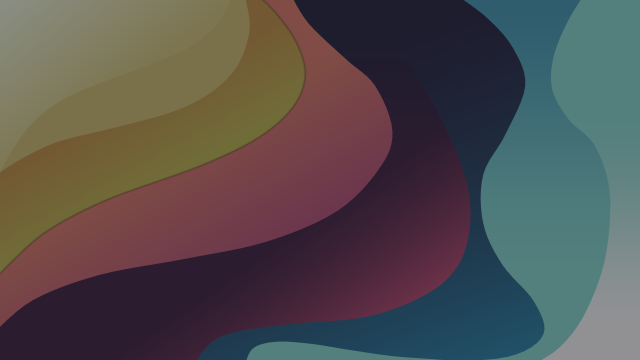
Give the GLSL for this background, as a Shadertoy shader.

```glsl
// Stacked flowing waves in muted cream, olive, coral, plum, navy and teal.
// Each layer is bounded by an open Catmull-Rom curve; a ray-crossing test and
// the distance to the curve give a smooth mask, filled with a linear gradient.

const vec2 CANVAS = vec2(16.0, 9.0);   // design units, origin at lower left
const int KNOTS = 12;                  // control points per curve
const int STEPS = 6;                   // straight pieces per curve span
const float RIM_WIDTH = 0.025;         // dark rim of the olive layer
const float RIM_DEPTH = 0.22;

// Layer colours, from the start to the end of each gradient
const vec3 MIST_TEAL = vec3(0.325, 0.50, 0.49);
const vec3 MIST_GREY = vec3(0.57, 0.57, 0.58);
const vec3 SEA_BLUE = vec3(0.18, 0.36, 0.43);
const vec3 NAVY_DARK = vec3(0.118, 0.112, 0.18);
const vec3 NAVY_BLUE = vec3(0.125, 0.32, 0.41);
const vec3 PLUM_DARK = vec3(0.17, 0.108, 0.185);
const vec3 PLUM_GLOW = vec3(0.44, 0.20, 0.29);
const vec3 CORAL_WARM = vec3(0.50, 0.30, 0.27);
const vec3 CORAL_ROSE = vec3(0.42, 0.21, 0.30);
const vec3 OLIVE_BROWN = vec3(0.45, 0.35, 0.20);
const vec3 OLIVE_GREEN = vec3(0.44, 0.425, 0.22);
const vec3 CREAM = vec3(0.48, 0.44, 0.29);
const vec3 CREAM_SOFT = vec3(0.49, 0.46, 0.315);
const vec3 CREAM_PALE = vec3(0.54, 0.56, 0.52);

// Control points of the layer edges
const vec2 MIST_EDGE[KNOTS] = vec2[](
    vec2(14.65, 9.21), vec2(14.17, 8.42), vec2(13.83, 7.54), vec2(13.81, 6.75),
    vec2(14.21, 6.02), vec2(14.83, 5.42), vec2(15.19, 4.52), vec2(15.25, 3.58),
    vec2(15.08, 2.33), vec2(14.58, 1.08), vec2(13.96, 0.29), vec2(13.23, -0.17));
const vec2 NAVY_EDGE[KNOTS] = vec2[](
    vec2(11.35, 9.17), vec2(12.19, 8.54), vec2(12.83, 7.79), vec2(13.13, 6.85),
    vec2(12.63, 5.63), vec2(12.08, 4.63), vec2(12.08, 3.42), vec2(12.56, 2.38),
    vec2(13.35, 1.46), vec2(13.58, 0.63), vec2(12.70, 0.08), vec2(10.80, -0.05));
const vec2 SHORE_EDGE[KNOTS] = vec2[](
    vec2(6.10, -0.40), vec2(6.19, 0.08), vec2(6.42, 0.35), vec2(6.98, 0.46),
    vec2(7.81, 0.40), vec2(8.75, 0.25), vec2(9.79, 0.10), vec2(10.83, 0.02),
    vec2(11.67, -0.05), vec2(12.50, -0.15), vec2(13.30, -0.25), vec2(14.20, -0.40));
const vec2 PLUM_EDGE[KNOTS] = vec2[](
    vec2(9.17, 9.21), vec2(9.79, 8.06), vec2(10.63, 6.77), vec2(11.25, 5.56),
    vec2(11.67, 4.42), vec2(11.75, 3.38), vec2(11.46, 2.38), vec2(10.67, 1.65),
    vec2(9.17, 1.08), vec2(7.08, 0.88), vec2(5.48, 0.57), vec2(4.75, -0.25));
const vec2 CORAL_EDGE[KNOTS] = vec2[](
    vec2(7.21, 9.25), vec2(7.71, 8.42), vec2(8.65, 7.52), vec2(9.38, 6.85),
    vec2(9.81, 5.73), vec2(9.50, 4.81), vec2(8.44, 3.73), vec2(6.67, 2.96),
    vec2(4.58, 2.52), vec2(2.50, 2.13), vec2(0.83, 1.50), vec2(-0.21, 0.63));
const vec2 OLIVE_EDGE[KNOTS] = vec2[](
    vec2(6.35, 9.21), vec2(6.88, 8.69), vec2(7.40, 7.96), vec2(7.63, 7.13),
    vec2(7.33, 6.33), vec2(6.46, 5.56), vec2(5.00, 4.85), vec2(2.71, 4.02),
    vec2(1.25, 3.27), vec2(0.42, 2.58), vec2(-0.31, 1.81), vec2(-0.80, 1.10));
const vec2 CREAM_EDGE[KNOTS] = vec2[](
    vec2(6.08, 9.20), vec2(6.19, 8.79), vec2(6.23, 8.17), vec2(5.92, 7.33),
    vec2(5.25, 6.67), vec2(4.27, 6.19), vec2(2.71, 5.77), vec2(1.46, 5.46),
    vec2(0.63, 5.08), vec2(0.00, 4.69), vec2(-0.42, 4.31), vec2(-0.83, 3.90));
const vec2 PALE_EDGE[KNOTS] = vec2[](
    vec2(5.83, 9.21), vec2(5.67, 8.79), vec2(5.31, 8.27), vec2(4.69, 7.79),
    vec2(3.75, 7.38), vec2(2.50, 6.92), vec2(1.56, 6.50), vec2(0.83, 5.94),
    vec2(0.31, 5.25), vec2(0.00, 4.69), vec2(-0.25, 4.17), vec2(-0.50, 3.70));

vec2 catmullRom(vec2 a, vec2 b, vec2 c, vec2 d, float t) {
    return b + 0.5 * t * (c - a + t * (2.0*a - 5.0*b + 4.0*c - d + t * (3.0*(b - c) + d - a)));
}

// Signed distance to an open curve, negative on its left side
float curveDistance(vec2 p, vec2 knots[KNOTS]) {
    float nearest = 1e4, side = 1.0;
    vec2 a = knots[0];
    for (int i = 0; i < KNOTS - 1; i++) {
        vec2 before = knots[max(i - 1, 0)], after = knots[min(i + 2, KNOTS - 1)];
        for (int j = 1; j <= STEPS; j++) {
            vec2 b = catmullRom(before, knots[i], knots[i + 1], after, float(j) / float(STEPS));
            vec2 e = b - a, w = p - a;
            vec2 gap = w - e * clamp(dot(w, e) / dot(e, e), 0.0, 1.0);
            nearest = min(nearest, dot(gap, gap));
            if ((a.y > p.y) != (b.y > p.y) && w.x < e.x * w.y / e.y) side = -side;
            a = b;
        }
    }
    return side * sqrt(nearest);
}

// Progress from point a to point b, clamped to 0..1
float ramp(vec2 p, vec2 a, vec2 b) {
    return clamp(dot(p - a, b - a) / dot(b - a, b - a), 0.0, 1.0);
}

float cover(float d, float pixel) { return clamp(0.5 - d / pixel, 0.0, 1.0); }

void mainImage(out vec4 fragColor, in vec2 fragCoord) {
    vec2 p = fragCoord / iResolution.xy * CANVAS;
    float pixel = CANVAS.y / iResolution.y;

    // Cool layers on the right
    vec3 sea = mix(SEA_BLUE, MIST_TEAL, 1.0 - smoothstep(2.0, 9.6, p.y));
    vec3 color = mix(MIST_GREY, MIST_TEAL, smoothstep(0.5, 6.3, p.y));
    color = mix(color, sea, cover(curveDistance(p, MIST_EDGE), pixel));
    vec3 navy = mix(NAVY_DARK, NAVY_BLUE, pow(ramp(p, vec2(10.5, 8.5), vec2(13.5, 0.3)), 1.5));
    color = mix(color, navy, cover(curveDistance(p, NAVY_EDGE), pixel));
    color = mix(color, sea, cover(curveDistance(p, SHORE_EDGE), pixel));

    // Plum fades into the navy at its top
    vec3 plum = mix(PLUM_DARK, PLUM_GLOW, pow(ramp(p, vec2(9.0, 4.5), vec2(11.0, 1.6)), 1.3));
    plum = mix(plum, NAVY_DARK, smoothstep(5.0, 8.0, p.y));
    color = mix(color, plum, cover(curveDistance(p, PLUM_EDGE), pixel));

    // Warm layers towards the upper left
    vec3 coral = mix(CORAL_WARM, CORAL_ROSE, ramp(p, vec2(6.5, 6.6), vec2(8.3, 3.6)));
    color = mix(color, coral, cover(curveDistance(p, CORAL_EDGE), pixel));
    float oliveDist = curveDistance(p, OLIVE_EDGE);
    vec3 olive = mix(OLIVE_BROWN, OLIVE_GREEN, ramp(p, vec2(3.4, 6.4), vec2(4.4, 4.6)));
    color = mix(color, olive, cover(oliveDist, pixel));
    color *= 1.0 - RIM_DEPTH * exp(-pow(oliveDist / RIM_WIDTH, 2.0));
    color = mix(color, CREAM, cover(curveDistance(p, CREAM_EDGE), pixel));
    vec3 pale = mix(CREAM_PALE, CREAM_SOFT, ramp(p, vec2(0.0, 9.0), vec2(2.2, 6.2)));
    color = mix(color, pale, cover(curveDistance(p, PALE_EDGE), pixel));

    fragColor = vec4(color, 1.0);
}
```
